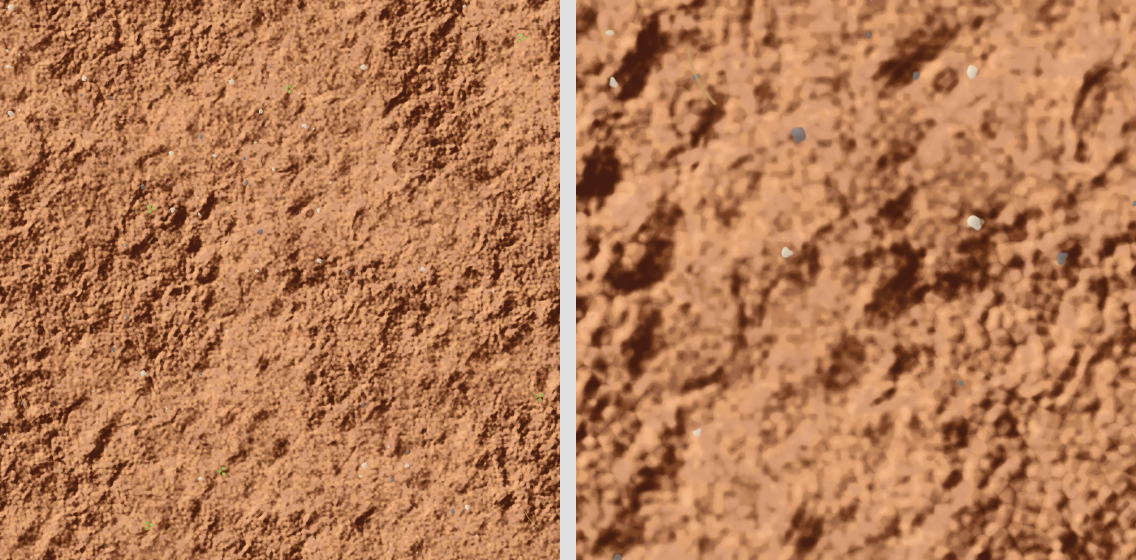
Left: the whole. Right: its middle third, enlarged.
Write a Shadertoy shader that draws this texture.

```glsl
// Dry, crumbly red-brown earth under low sun from the upper left.
// A height field of clods and round grains is lit by its slope and by marched
// cast shadows, then toned by a soil ramp and strewn with pebbles and sprouts.

const vec2 SUN = vec2(-0.80, 0.60);
const float SLOPE_REACH = 0.0045;   // distance over which the slope is taken
const float SHADOW_STEP = 0.0047;
const float SUN_DROP = 11.0;        // height lost by a shadow per unit length
const float SHADOW_DEPTH = 0.80;
const float TONE_MEAN = 0.0;
const float TONE_SPREAD = 0.26;
const float CLOD_FREQ = 39.0;
const float GRAIN_FREQ = 130.0;

const vec3 DEEP_SHADOW = vec3(0.27, 0.11, 0.065);
const vec3 SHADE = vec3(0.35, 0.165, 0.085);
const vec3 DARK_SOIL = vec3(0.49, 0.27, 0.14);
const vec3 SOIL = vec3(0.62, 0.40, 0.27);
const vec3 LIT_SOIL = vec3(0.75, 0.51, 0.34);
const vec3 SUNLIT = vec3(0.88, 0.63, 0.44);
const vec3 HIGHLIGHT = vec3(0.96, 0.72, 0.53);
const vec3 DUST = vec3(0.80, 0.58, 0.47);
const vec3 PALE_STONE = vec3(0.92, 0.89, 0.80);
const vec3 BLUE_STONE = vec3(0.50, 0.48, 0.49);
const vec3 LEAF = vec3(0.62, 0.72, 0.32);
const vec3 STRAW = vec3(0.76, 0.62, 0.40);

vec2 hash2(vec2 p) {
    vec3 q = fract(p.xyx * vec3(0.1031, 0.1030, 0.0973));
    q += dot(q, q.yzx + 33.33);
    return fract((q.xx + q.yz) * q.zy);
}

float noise(vec2 p) {
    vec2 i = floor(p), f = fract(p);
    f = f * f * f * (f * (f * 6.0 - 15.0) + 10.0);
    float low = mix(hash2(i).x, hash2(i + vec2(1, 0)).x, f.x);
    float high = mix(hash2(i + vec2(0, 1)).x, hash2(i + vec2(1, 1)).x, f.x);
    return mix(low, high, f.y);
}

float fbm(vec2 p) {
    float sum = 0.0, weight = 0.53;
    for (int i = 0; i < 4; i++) {
        sum += weight * noise(p);
        p = mat2(1.6, 1.2, -1.2, 1.6) * p + 7.3;
        weight *= 0.5;
    }
    return sum;
}

// Rounded bumps: height falls off with distance to the nearest seed.
float grains(vec2 p) {
    vec2 cell = floor(p);
    float nearest = 2.0;
    for (int y = -1; y <= 1; y++)
    for (int x = -1; x <= 1; x++) {
        vec2 c = cell + vec2(x, y);
        vec2 d = c + hash2(c + 41.0) - p;
        nearest = min(nearest, dot(d, d));
    }
    return 1.0 - nearest;
}

// Clods are stretched slightly across the light.
float ground(vec2 p, float rough) {
    vec2 warp = vec2(noise(p * 31.0), noise(p * 31.0 + 50.0)) - 0.5;
    vec2 q = p + 0.014 * warp;
    q = vec2(dot(q, SUN), 0.82 * dot(q, vec2(SUN.y, -SUN.x))) + 9.0;
    float h = 0.86 * noise(q * CLOD_FREQ);
    h += 0.54 * noise(q * CLOD_FREQ * 2.1 + 13.0);
    h += 0.30 * noise(q * CLOD_FREQ * 4.3 + 29.0);
    h += 0.34 * grains(p * GRAIN_FREQ) * (0.5 + 0.5 * rough);
    return h * mix(0.74, 1.18, rough);
}

vec3 soilRamp(float t) {
    vec3 c = mix(DEEP_SHADOW, SHADE, smoothstep(0.0, 0.03, t));
    c = mix(c, DARK_SOIL, smoothstep(0.02, 0.11, t));
    c = mix(c, SOIL, smoothstep(0.10, 0.28, t));
    c = mix(c, LIT_SOIL, smoothstep(0.27, 0.51, t));
    c = mix(c, SUNLIT, smoothstep(0.52, 0.80, t));
    return mix(c, HIGHLIGHT, smoothstep(0.82, 1.0, t));
}

// Pebbles gather in loose clusters; each stays inside its own cell.
vec3 addPebbles(vec3 col, vec2 p, float freq, float edge) {
    vec2 cell = floor(p * freq), r = hash2(cell + 71.0), s = hash2(cell + 137.0);
    float cluster = smoothstep(0.62, 0.82, noise(cell / freq * 6.0 + 3.0));
    float present = step(r.x, 0.022 + 0.25 * cluster);
    vec2 d = p - (cell + 0.25 + 0.5 * s) / freq;
    d.x *= 0.8 + 0.6 * r.y;
    d += 0.0025 * (vec2(noise(p * 260.0), noise(p * 260.0 + 8.0)) - 0.5);
    float size = mix(0.0018, 0.0052, s.x * s.x);
    float cover = present * (1.0 - smoothstep(-edge, edge, length(d) - size));
    vec3 stone = mix(PALE_STONE, BLUE_STONE, step(0.68, r.y));
    stone *= 0.95 + 30.0 * dot(d, SUN);
    return mix(col, stone, cover * 0.85);
}

// Rare cells hold a three-leaved sprout or a thin bent straw.
vec3 addPlants(vec3 col, vec2 p, float edge) {
    vec2 cell = floor(p * 9.0), r = hash2(cell + 211.0), s = hash2(cell + 307.0);
    vec2 d = p - (cell + 0.3 + 0.4 * s) / 9.0;
    float leaf = 1.0;
    for (int i = 0; i < 3; i++) {
        float a = 6.28 * r.y + 2.1 * float(i);
        leaf = min(leaf, length(d - 0.0055 * vec2(cos(a), sin(a))) - 0.0032);
    }
    float green = step(r.x, 0.08) * (1.0 - smoothstep(-edge, edge, leaf));
    float a = 0.9 + 1.6 * s.y;
    vec2 q = vec2(dot(d, vec2(cos(a), sin(a))), dot(d, vec2(-sin(a), cos(a))));
    q.y += 9.0 * q.x * q.x;
    float stalk = length(vec2(max(abs(q.x) - 0.018, 0.0), q.y)) - 0.0009;
    float dry = step(0.92, r.x) * (1.0 - smoothstep(-edge, edge, stalk));
    col = mix(col, STRAW, dry * 0.75);
    return mix(col, LEAF * (0.85 + 0.3 * noise(p * 300.0)), green * 0.9);
}

void mainImage(out vec4 fragColor, in vec2 fragCoord) {
    vec2 p = fragCoord / iResolution.y;
    float edge = max(0.0008, 0.7 / iResolution.y);
    float rough = smoothstep(0.28, 0.62, fbm(p * 6.5 + 4.0));

    // Slope towards the sun and the strongest cast shadow
    float h = ground(p, rough);
    float slope = h - ground(p + SUN * SLOPE_REACH, rough);
    float shadow = 0.0;
    for (int i = 1; i <= 4; i++) {
        float reach = SHADOW_STEP * float(i);
        shadow = max(shadow, ground(p + SUN * reach, rough) - h - SUN_DROP * reach);
    }

    // Even out the tones so that the ramp positions act as area shares
    float light = slope - SHADOW_DEPTH * shadow + 0.14 * (0.65 - rough);
    light += 0.38 * (noise(p * 215.0) - 0.5) + 0.38 * (fbm(p * 13.0 + 31.0) - 0.5);
    float tone = 1.0 / (1.0 + exp(-1.7 * (light - TONE_MEAN) / TONE_SPREAD));

    vec3 col = soilRamp(tone);
    float dusty = smoothstep(0.45, 0.66, fbm(p * 75.0 + 17.0));
    col = mix(col, DUST, 0.5 * dusty * smoothstep(0.45, 0.62, tone));
    col = addPebbles(col, p, 38.0, edge);
    col = addPlants(col, p, edge);
    fragColor = vec4(col, 1.0);
}
```
